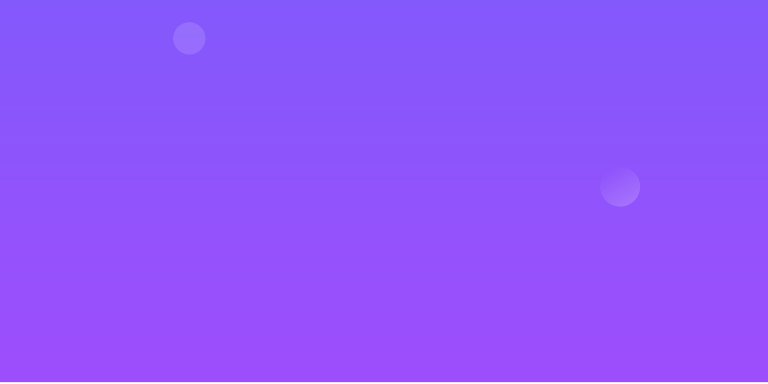
Reproduce this background procedurally as a Shadertoy shader.

```glsl
// A violet vertical gradient with two faint translucent discs, one evenly
// tinted and one fading in along a diagonal, above a thin white base line.
// Positions are in canvas heights; discs are antialiased distance functions.

const vec3 TOP_VIOLET = vec3(0.514, 0.348, 0.988);
const vec3 BASE_PURPLE = vec3(0.612, 0.306, 0.988);
const vec3 WHITE = vec3(1.0);

// Coverage of a shape from its signed distance, softened over one pixel
float coverage(float dist, float pixel) {
    return 1.0 - smoothstep(-0.5 * pixel, 0.5 * pixel, dist);
}

float discMask(vec2 p, vec2 center, float radius, float pixel) {
    return coverage(length(p - center) - radius, pixel);
}

// Ramp from 0 to 1 across a disc along the given direction
float discRamp(vec2 p, vec2 center, float radius, vec2 direction) {
    float along = dot(p - center, normalize(direction)) / radius;
    return clamp(0.5 + 0.5 * along, 0.0, 1.0);
}

void mainImage(out vec4 fragColor, in vec2 fragCoord) {
    float pixel = 1.0 / iResolution.y;
    vec2 p = fragCoord * pixel;

    // Background gradient
    vec3 color = mix(BASE_PURPLE, TOP_VIOLET, clamp((p.y - 0.06) / 0.94, 0.0, 1.0));

    // Evenly tinted disc, upper left
    float evenDisc = discMask(p, vec2(0.493, 0.900), 0.042, pixel);
    color = mix(color, WHITE, 0.13 * evenDisc);

    // Fading disc, right of centre
    vec2 fadeCenter = vec2(1.615, 0.514);
    float fadeRadius = 0.052;
    float fadeDisc = discMask(p, fadeCenter, fadeRadius, pixel);
    float fade = discRamp(p, fadeCenter, fadeRadius, vec2(0.5, -0.87));
    color = mix(color, WHITE, 0.18 * fade * fadeDisc);

    // White base line
    color = mix(color, WHITE, coverage(p.y - 0.0045, pixel));

    fragColor = vec4(color, 1.0);
}
```
